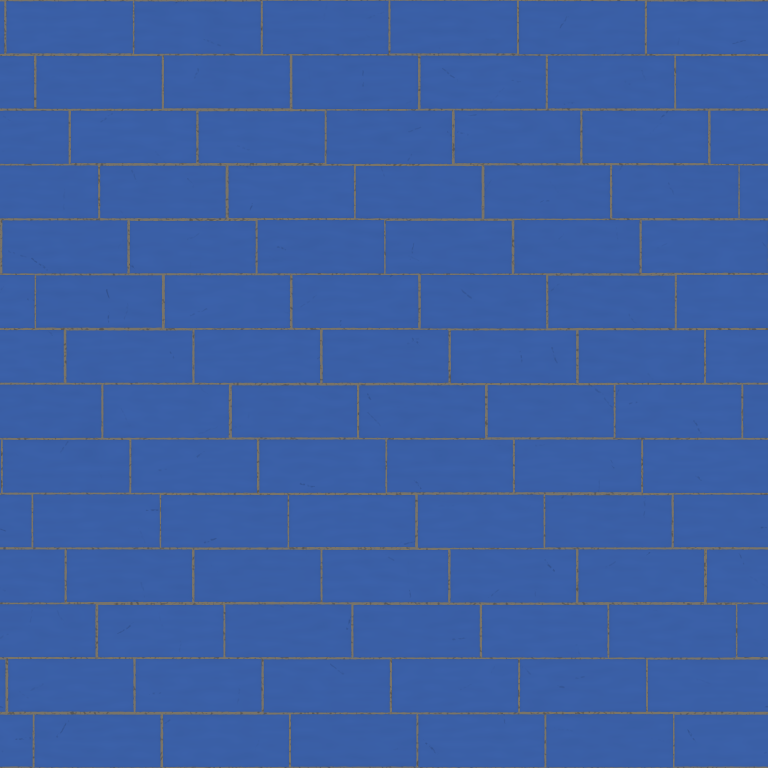
Give the GLSL for this texture, as a Shadertoy shader.

```glsl
const vec2 TILES = vec2(6.0, 14.0);       // repeats across and down
const float ROW_SHIFT = 0.25;             // shift per row, in tile widths
const float SHIFT_JITTER = 0.056;         // extra random shift per row
const float INSET_MIN = 0.0008;           // half joint width, canvas units
const float INSET_MAX = 0.0020;
const float EDGE_WOBBLE = 0.0005;
const float TONE_VARIATION = 0.010;
const float STREAK_STRENGTH = 0.025;
const float SCRATCH_STRENGTH = 0.14;
const float SCRATCH_WIDTH = 0.0007;
const int SCRATCHES = 3;                  // candidates per tile
const vec3 GLAZE = vec3(0.228, 0.373, 0.652);
const vec3 MORTAR = vec3(0.480, 0.453, 0.405);
const vec3 MORTAR_DARK = vec3(0.350, 0.340, 0.325);

vec2 hash2(vec2 p) {
    vec3 q = fract(p.xyx * vec3(0.1031, 0.1030, 0.0973));
    q += dot(q, q.yzx + 33.33);
    return fract((q.xx + q.yz) * q.zy);
}

float gradientAt(vec2 cell, vec2 offset) {
    float angle = 6.2832 * hash2(cell + 57.0).x;
    return dot(vec2(cos(angle), sin(angle)), offset);
}

// Gradient noise, roughly -0.7 to 0.7
float noise(vec2 p) {
    vec2 i = floor(p), f = fract(p);
    vec2 u = f * f * f * (f * (f * 6.0 - 15.0) + 10.0);
    vec2 e = vec2(0.0, 1.0);
    return mix(
        mix(gradientAt(i, f), gradientAt(i + e.yx, f - e.yx), u.x),
        mix(gradientAt(i + e.xy, f - e.xy), gradientAt(i + 1.0, f - 1.0), u.x),
        u.y);
}

float segmentDistance(vec2 p, vec2 a, vec2 b) {
    vec2 pa = p - a, ba = b - a;
    return length(pa - ba * clamp(dot(pa, ba) / dot(ba, ba), 0.0, 1.0));
}

// Faint short scratches scattered over one tile
float scratches(vec2 local, vec2 size, vec2 id, float pixel) {
    float mark = 0.0;
    vec2 bent = local + 0.0015 * vec2(noise(local * 130.0 + id), noise(local * 110.0 - id));
    for (int i = 0; i < SCRATCHES; i++) {
        vec2 seed = id + 19.0 * float(i + 1);
        vec2 start = hash2(seed) * size;
        vec2 shape = hash2(seed + 7.3);
        float angle = 6.2832 * shape.x;
        vec2 end = start + mix(0.006, 0.025, shape.y) * vec2(cos(angle), sin(angle));
        float d = segmentDistance(bent, start, end);
        float strength = pow(hash2(seed + 3.1).x, 2.0);
        mark = max(mark, strength * (1.0 - smoothstep(0.0, SCRATCH_WIDTH + pixel, d)));
    }
    return mark * smoothstep(-0.3, 0.3, noise(local * 220.0 + id));
}

void mainImage(out vec4 fragColor, in vec2 fragCoord) {
    vec2 uv = fragCoord / iResolution.xy;
    float pixel = 1.0 / min(iResolution.x, iResolution.y);

    // Tile layout: rows counted from the top, each shifted to the right
    vec2 grid = uv * TILES;
    float row = TILES.y - 1.0 - floor(grid.y);
    grid.x -= row * ROW_SHIFT + SHIFT_JITTER * hash2(vec2(row, 4.0)).x;
    vec2 id = vec2(mod(floor(grid.x), TILES.x), row);
    vec2 size = 1.0 / TILES;
    vec2 local = fract(grid) * size;

    // Distance inside the tile edge, with its own inset on every side
    vec2 insetLow = mix(vec2(INSET_MIN), vec2(INSET_MAX), hash2(id + 11.0));
    vec2 insetHigh = mix(vec2(INSET_MIN), vec2(INSET_MAX), hash2(id + 31.0));
    vec2 inner = min(local - insetLow, size - local - insetHigh);
    float inside = min(inner.x, inner.y) + EDGE_WOBBLE * noise(uv * 170.0);
    float tileMask = clamp(inside / pixel + 0.5, 0.0, 1.0);

    // Glaze: tone per tile, soft streaks, scratches and slightly dirty rims
    float tone = 1.0 + TONE_VARIATION * (hash2(id + 5.0).x - 0.5);
    tone += STREAK_STRENGTH * noise(uv * vec2(24.0, 110.0) + id * 3.7);
    tone += 0.5 * STREAK_STRENGTH * noise(uv * 45.0 + id);
    tone -= SCRATCH_STRENGTH * scratches(local, size, id, pixel);
    tone -= 0.05 * exp(-max(inside, 0.0) / 0.0015);
    vec3 glaze = GLAZE * tone;

    // Mortar: grainy with dark specks
    float grain = noise(uv * 260.0) + 0.6 * noise(uv * 90.0 + 8.0);
    vec3 mortar = mix(MORTAR, MORTAR_DARK, smoothstep(0.0, 0.7, grain));

    fragColor = vec4(mix(mortar, glaze, tileMask), 1.0);
}
```
